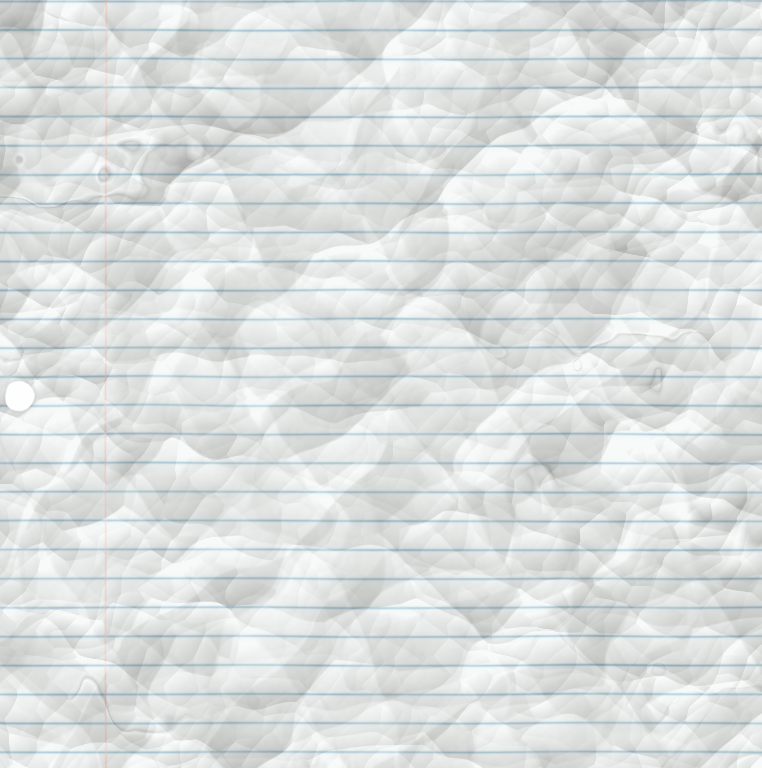
This texture is drawn by a Shadertoy shader. Its source:

```glsl
#define RULE_STEP 0.0376
#define RULE_TOP 0.9985
#define RULE_WIDTH 0.0016
#define MARGIN_X 0.138
#define MARGIN_WIDTH 0.0013
#define HOLE vec3(0.026, 0.484, 0.0195)
#define FOLD_SHARPNESS 75.0
#define PAPER_LIGHT vec3(0.955, 0.966, 0.960)
#define PAPER_SHADE vec3(0.722, 0.726, 0.714)
#define RULE_BLUE vec3(0.62, 0.71, 0.76)
#define MARGIN_PINK vec3(0.92, 0.74, 0.71)

vec3 hash3(vec2 p) {
    vec3 q = fract(p.xyx * vec3(0.1031, 0.1030, 0.0973));
    q += dot(q, q.yxz + 33.33);
    return fract((q.xxy + q.yzz) * q.zyx);
}

float noise(vec2 p) {
    vec2 i = floor(p), f = fract(p);
    f = f * f * (3.0 - 2.0 * f);
    return mix(mix(hash3(i).x, hash3(i + vec2(1, 0)).x, f.x),
               mix(hash3(i + vec2(0, 1)).x, hash3(i + vec2(1, 1)).x, f.x), f.y);
}

vec2 warp(vec2 p) {
    return vec2(noise(p), noise(p + 37.7)) - 0.5;
}

mat2 rotation(float a) {
    return mat2(cos(a), -sin(a), sin(a), cos(a));
}

// Slope of a cellular surface: a gradient inside each facet, a jump at each fold
float facets(vec2 p, vec2 light) {
    vec2 cell = floor(p);
    float sum = 0.0, total = 0.0;
    for (int y = -1; y <= 1; y++)
    for (int x = -1; x <= 1; x++) {
        vec2 id = cell + vec2(x, y);
        vec3 h = hash3(id + 50.0);
        vec2 d = p - id - 0.1 - 0.8 * h.xy;
        float w = exp(-FOLD_SHARPNESS * dot(d, d));
        sum += w * (dot(d, light) * (0.1 + 1.3 * h.z) + 0.3 * (fract(h.z * 7.0) - 0.5));
        total += w;
    }
    return sum / max(total, 1e-36);
}

// Thin broken creases, dark on one side and bright on the other
float crease(vec2 p) {
    vec2 jagged = 0.7 * warp(p * 19.0) + 0.4 * warp(p * 47.0);
    float n = noise(p * vec2(2.5, 6.0) + jagged * vec2(0.3, 0.8)) - 0.5;
    float strength = smoothstep(0.56, 0.80, noise(p * vec2(7.0, 10.0) + 19.0));
    return strength * (0.6 * exp(-abs(n + 0.04) * 40.0) - exp(-abs(n) * 48.0));
}

float crumple(vec2 p) {
    vec2 q = p + 0.045 * warp(p * 5.0) + 0.022 * warp(p * 19.0);
    float busy = mix(0.55, 1.2, smoothstep(0.1, 0.55, abs(p.x - 0.42) + 0.3 * noise(p * 4.0)));

    // Long diagonal folds falling to the right
    vec2 diagonal = rotation(-0.9) * q;
    float shade = 0.27 * facets(diagonal * vec2(3.2, 8.5) + 3.0, vec2(0.2, 1.0));
    shade += 0.22 * facets(rotation(0.7) * q * vec2(4.5, 9.0) + 11.0, vec2(0.3, -0.9));

    // Smaller facets turned to many angles
    float scale = 7.5, weight = 0.35;
    for (int i = 0; i < 4; i++) {
        vec2 r = rotation(0.85 * sin(float(i) * 2.4 + 0.8)) * q;
        float detail = i > 1 ? busy : 1.0;
        shade += weight * detail * facets(r * scale * vec2(0.75, 1.35) + float(i) * 7.3, vec2(-0.4, 1.0));
        scale *= 1.6;
        weight *= 0.85;
    }
    shade += 0.16 * (noise(p * 3.5 + 8.0) - 0.5);
    return shade + 0.5 * crease(p);
}

void mainImage(out vec4 fragColor, in vec2 fragCoord) {
    vec2 p = fragCoord / iResolution.y;
    float pixel = 1.0 / iResolution.y;

    // Folded paper with faint fibre grain
    float shade = crumple(p);
    float grain = 0.05 * (noise(p * 170.0) - 0.5);
    vec3 color = mix(PAPER_SHADE, PAPER_LIGHT, clamp(0.68 + 0.98 * shade + grain, -0.5, 1.06));

    // Printed lines, nudged by the folds
    vec2 printed = p + 0.0022 * warp(p * 7.0);
    float ruleDistance = abs(fract((RULE_TOP - printed.y) / RULE_STEP + 0.5) - 0.5) * RULE_STEP;
    float rule = exp(-pow(ruleDistance / max(RULE_WIDTH, 0.6 * pixel), 2.0));
    float ink = 0.55 + 0.35 * noise(p * vec2(14.0, 26.0));
    vec3 lit = vec3(0.85 + 0.3 * clamp(0.5 + shade, 0.0, 1.0));
    color = mix(color, RULE_BLUE * lit, rule * ink);

    // Faint blue bleed around each rule
    color -= vec3(0.035, 0.015, 0.006) * exp(-ruleDistance * 260.0);

    float margin = exp(-pow((printed.x - MARGIN_X) / max(MARGIN_WIDTH, 0.6 * pixel), 2.0));
    color = mix(color, MARGIN_PINK * lit, margin * ink * 0.75);

    // Punched hole with a slightly torn rim
    float hole = length(p - HOLE.xy) - HOLE.z + 0.003 * (noise(p * 80.0) - 0.5);
    color *= 1.0 - 0.06 * exp(-abs(hole) * 350.0);
    color = mix(color, vec3(0.995), 1.0 - smoothstep(-pixel, pixel, hole));

    fragColor = vec4(clamp(color, 0.0, 1.0), 1.0);
}
```
